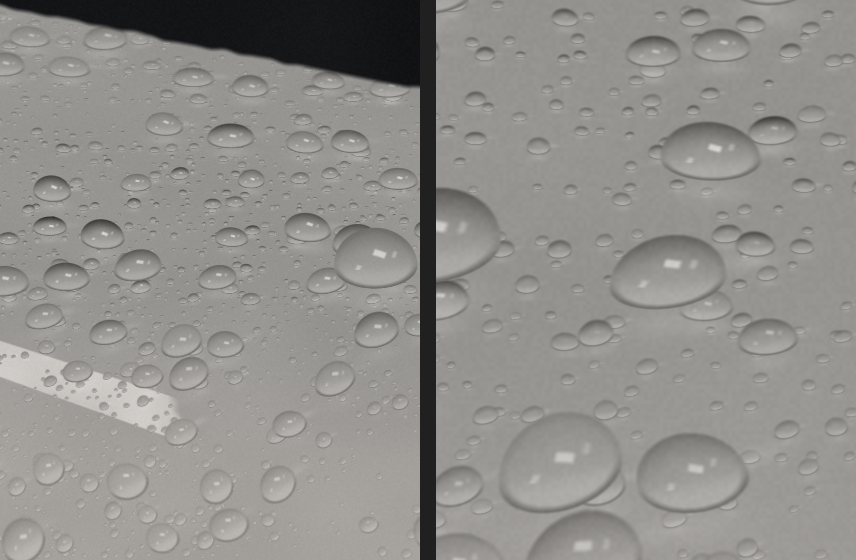
Left: the whole. Right: its middle third, enlarged.
This texture is drawn by a Shadertoy shader. Its source:

```glsl
// Water drops beaded on a pale glossy panel, seen at a low angle with shallow focus.
#define PANEL_NEAR vec3(0.643, 0.631, 0.614)
#define PANEL_FAR vec3(0.590, 0.581, 0.570)
#define BACKDROP vec3(0.075, 0.078, 0.088)
#define STREAK vec3(0.79, 0.775, 0.76)
#define FOCUS_Y 0.78
#define MAX_BLUR 0.025
#define CAP_DARK 0.40
#define RIM_DARK 0.20
#define GLINT 0.25
#define TILT 0.5
#define GRAIN 0.022

vec4 hash4(vec3 k) {
    vec4 v = fract(k.xyzx * vec4(0.1031, 0.1030, 0.0973, 0.1099));
    v += dot(v, v.wzxy + 33.33);
    return fract((v.xxyz + v.yzzw) * v.zywx);
}

float noise(vec2 p) {
    vec2 i = floor(p), f = fract(p);
    f = f * f * (3.0 - 2.0 * f);
    float a = hash4(vec3(i, 91.0)).x, b = hash4(vec3(i + vec2(1, 0), 91.0)).x;
    float c = hash4(vec3(i + vec2(0, 1), 91.0)).x, d = hash4(vec3(i + 1.0, 91.0)).x;
    return mix(mix(a, b, f.x), mix(c, d, f.x), f.y);
}

vec2 rotate(vec2 p, float a) {
    float c = cos(a), s = sin(a);
    return vec2(c * p.x + s * p.y, c * p.y - s * p.x);
}

float edgeHeight(float x) { return 1.316 - 0.196 * x; }

float blurAt(float y) {
    float away = max(y - FOCUS_Y, 0.5 * (FOCUS_Y - y));
    return max(0.0019 + MAX_BLUR * away * away, 0.9 / iResolution.x);
}

vec3 panel(vec2 p) {
    return mix(PANEL_NEAR, PANEL_FAR, smoothstep(0.12, 0.65, p.y + 0.12 * (p.x - 0.5)));
}

// Soft tilted rectangle: the window mirrored in a drop.
float glint(vec2 e, vec2 at, vec2 size, float soft) {
    vec2 g = 1.0 - smoothstep(-soft, soft, abs(rotate(e - at, -0.35)) - size);
    return g.x * g.y;
}

vec3 addDrop(vec3 col, vec2 p, vec2 c, float r, vec4 h) {
    float far = smoothstep(0.1, 0.85, c.y);
    float top = smoothstep(0.85, 1.2, c.y);
    float soft = clamp(blurAt(c.y) / r, 0.02, 0.5);
    vec2 e = rotate(p - c, TILT * (1.0 - far)) / (r * vec2(1.0, mix(0.98, 0.8, far) - 0.14 * top));
    if (dot(e, e) > 9.0) return col;
    e.y *= e.y < 0.0 ? mix(1.2, 1.75, far) : 1.0;
    e *= 1.0 + 0.06 * sin(2.0 * atan(e.y, e.x + 1e-4) + 6.28 * h.x);
    float l = length(e);
    float body = 1.0 - smoothstep(1.0 - soft, 1.0 + soft, l);

    // Pale reflection below and a faint drying trail to the right
    vec2 below = (e + vec2(0.0, 1.5)) * vec2(1.3, 1.8);
    vec2 trail = (e - vec2(1.2, 0.25)) * vec2(2.0, 5.0);
    col += 0.05 * far * exp(-dot(below, below)) + 0.05 * h.y * exp(-dot(trail, trail));

    // Dark crown, bright base and thin lower rim
    float off = (c.y - 0.83) / 0.27;
    float clarity = mix(0.22, 1.0, exp(-off * off));
    float large = smoothstep(0.008, 0.03, r);
    float cap = smoothstep(-0.1, 0.95, e.y) * smoothstep(0.1, 1.0, l);
    float rim = smoothstep(0.78, 0.98, l) * smoothstep(0.2, -0.6, e.y);
    float shade = 0.01 + 0.07 * smoothstep(0.25, -0.6, e.y) - RIM_DARK * rim * (1.0 - soft);
    shade -= CAP_DARK * cap * clarity * mix(0.3, 1.0, h.z) * mix(0.75, 1.0, large);
    shade -= 0.04 * smoothstep(0.8, 1.0, l);

    // Mirrored windows
    float gs = 0.03 + soft * 0.5;
    float lights = glint(e, vec2(0.1, 0.2 + 0.2 * h.w), vec2(0.14, 0.08), gs);
    lights += 0.6 * glint(e, vec2(-0.42, -0.05), vec2(0.06, 0.10), gs);
    lights += 0.5 * glint(e, vec2(0.45, 0.3), vec2(0.05, 0.09), gs);
    shade += GLINT * lights * large * mix(0.5, 1.0, clarity);
    return mix(col, panel(c) + shade, body);
}

// One size class of drops, scattered on a staggered grid.
vec3 addLayer(vec3 col, vec2 p, float cell, vec2 radius, float share, float seed) {
    vec2 size = cell * vec2(1.0, 0.76);
    float row = floor(p.y / size.y);
    for (int j = 1; j >= -1; j--) for (int i = -1; i <= 1; i++) {
        float y = row + float(j);
        float shift = 0.5 * mod(y, 2.0);
        vec2 id = vec2(floor(p.x / size.x - shift) + float(i), y);
        vec4 h = hash4(vec3(id + 40.0, seed));
        vec4 k = hash4(vec3(id + 70.0, seed + 17.0));
        vec2 c = (id + vec2(shift, 0.0) + 0.5 + 0.56 * (h.xy - 0.5)) * size;
        float sparse = 1.0 - 0.65 * smoothstep(0.45, 0.8, c.x) * smoothstep(0.45, 0.2, c.y);
        sparse *= mix(0.75, 1.1, smoothstep(0.3, 0.75, c.y));
        if (h.z < share * sparse && c.y < edgeHeight(c.x) - 0.005)
            col = addDrop(col, p, c, mix(radius.x, radius.y, h.w), k);
    }
    return col;
}

void mainImage(out vec4 fragColor, in vec2 fragCoord) {
    vec2 p = fragCoord / iResolution.x;
    vec3 col = panel(p) + 0.025 * (noise(p * vec2(5.0, 9.0)) - 0.5);

    // Bright reflected strip with a frayed end
    float top = 0.522 - 0.325 * p.x - p.y;
    float bottom = p.y - 0.436 + 0.358 * p.x;
    float end = 0.425 - p.x + 0.25 * (0.33 - p.y) + 0.03 * (noise(p * 45.0) - 0.5);
    float strip = smoothstep(-0.003, 0.003, min(top, bottom)) * smoothstep(-0.012, 0.02, end);
    col = mix(col, STREAK + 0.08 * (noise(p * 9.0) - 0.5), strip * 0.95);

    // Drops from the finest to the largest
    col = addLayer(col, p, 0.026, vec2(0.0035, 0.006), 0.42, 3.0);
    col = addLayer(col, p, 0.047, vec2(0.007, 0.012), 0.5, 11.0);
    col = addLayer(col, p, 0.088, vec2(0.014, 0.025), 0.45, 23.0);
    col = addLayer(col, p, 0.158, vec2(0.034, 0.058), 0.66, 37.0);
    col = addDrop(col, p, vec2(0.895, 0.70), 0.105, vec4(0.2, 0.5, 0.1, 0.6));

    // Dark backdrop behind the bumpy far edge
    float bump = 0.009 * noise(vec2(p.x * 28.0, 2.0));
    float beyond = smoothstep(-0.008, 0.008, p.y - edgeHeight(p.x) - bump + 0.003);
    col = mix(col, BACKDROP + 0.02 * (noise(p * 4.0) - 0.5), beyond);

    col += GRAIN * (noise(p * 330.0) - 0.5);
    fragColor = vec4(clamp(col, 0.0, 1.0), 1.0);
}
```
